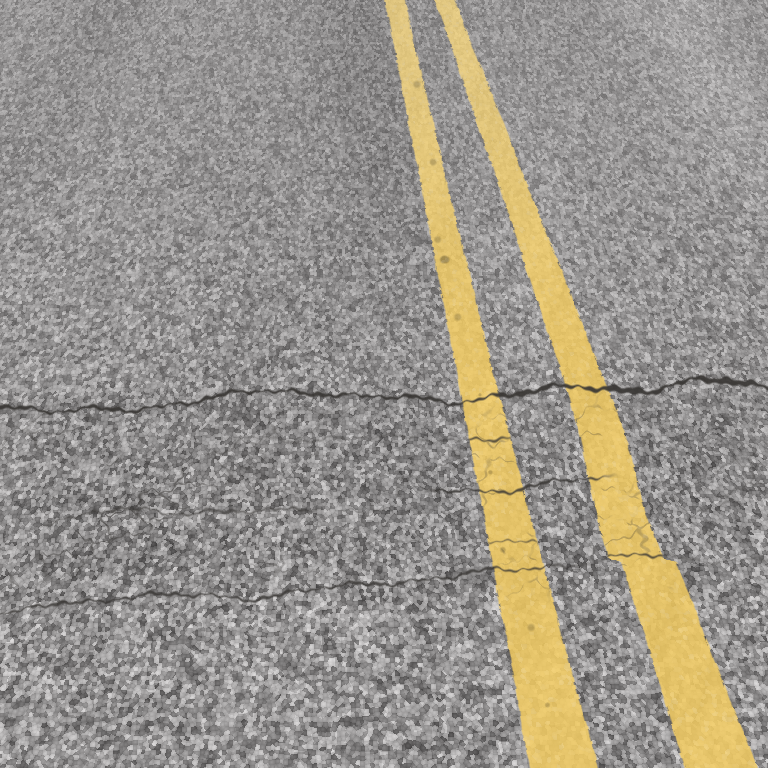
A Shadertoy shader for this texture:

```glsl
// Worn asphalt road with a receding double yellow line and rough cross cracks.
// Cellular grain coarsens toward the viewer; the cracks are broad profiles
// broken up by layered sines, with cell borders as fine fractures.
#define GRAIN_DENSITY 320.0
#define GRAIN_CONTRAST 0.42
#define ASPHALT vec3(0.585, 0.578, 0.578)
#define PAINT_NEAR vec3(0.91, 0.775, 0.41)
#define PAINT_FAR vec3(0.89, 0.785, 0.50)
#define CRACK_COLOR vec3(0.22, 0.21, 0.20)
#define CRACK_WIDTH 0.0021
#define PAINT_WEAR 0.0022

float hash(vec2 p) {
    p = fract(p * vec2(0.1031, 0.1137));
    p += dot(p, p.yx + 33.33);
    return fract((p.x + p.y) * p.x * 47.3);
}

// Nearest distance, border gap and random value of the nearest cell
vec3 cells(vec2 p) {
    vec2 base = floor(p);
    float first = 9.0, second = 9.0, id = 0.0;
    for (int j = -1; j <= 1; j++)
    for (int i = -1; i <= 1; i++) {
        vec2 c = base + vec2(i, j);
        vec2 site = c + 0.1 + 0.8 * vec2(hash(c + 17.0), hash(c + 71.0));
        float d = length(p - site);
        if (d < first) { second = first; first = d; id = hash(c + 133.0); }
        else second = min(second, d);
    }
    return vec3(first, second - first, id);
}

float waves(float x, float seed) {
    return sin(x * 31.0 + seed) + 0.7 * sin(x * 73.0 + seed * 2.3)
         + 0.5 * sin(x * 167.0 + seed * 4.1) + 0.35 * sin(x * 389.0 + seed);
}

float window(float a, float b, float soft, float x) {
    return smoothstep(a - soft, a + soft, x) * (1.0 - smoothstep(b - soft, b + soft, x));
}

// Evenly spaced depths joined by smooth steps
float profile(float h[13], float x) {
    float s = clamp(x, 0.0, 0.999) * 12.0;
    int i = int(s);
    return mix(h[i], h[i + 1], smoothstep(0.0, 1.0, fract(s)));
}

float crack(vec2 p, float depth, float seed, float width) {
    float line = depth + 0.0029 * waves(p.x, seed);
    float w = width * (0.8 + 0.3 * sin(p.x * 47.0 + seed) + 0.25 * sin(p.x * 213.0 + seed));
    float soft = 0.0009 + 0.7 / iResolution.y;
    return 1.0 - smoothstep(w - soft, w + soft, abs(p.y - line));
}

float stripe(vec2 p, vec3 left, vec3 right, float ragged) {
    vec3 powers = vec3(1.0, p.y, p.y * p.y);
    float inside = min(p.x - dot(left, powers), dot(right, powers) - p.x) + ragged;
    float soft = 0.0007 + 0.6 / iResolution.x;
    return smoothstep(-soft, soft, inside);
}

void mainImage(out vec4 fragColor, in vec2 fragCoord) {
    vec2 p = fragCoord / iResolution.xy;
    p.y = 1.0 - p.y; // depth grows toward the viewer

    // Stone grain, compressed with distance
    vec2 ground = GRAIN_DENSITY * vec2((p.x - 0.45) / (1.0 + p.y), log(1.0 + p.y));
    vec3 fine = cells(ground + 400.0);
    vec3 coarse = cells(ground * 0.55 + 900.0);
    float stone = (fine.z - 0.5) * 0.75 + (coarse.z - 0.5) * 0.35;
    stone += 0.28 * (0.45 - fine.x);
    float contrast = GRAIN_CONTRAST * mix(0.55, 1.1, smoothstep(0.0, 0.8, p.y));

    // Broad tones: wheel tracks, darker lane centre and cracked strip
    float tone = 0.012 * sin(p.x * 9.0 + p.y * 4.0) + 0.006 * sin(p.x * 23.0 - p.y * 7.0);
    tone += 0.05 * exp(-pow((p.x - 0.87 - 0.55 * p.y) / 0.06, 2.0)) * (1.0 - smoothstep(0.15, 0.4, p.y));
    tone -= 0.035 * exp(-pow((p.x - 0.46 - 0.12 * p.y) / 0.07, 2.0));
    tone -= 0.035 * exp(-pow((p.x - 0.14 + 0.45 * p.y) / 0.05, 2.0)) * (1.0 - smoothstep(0.1, 0.4, p.y));
    float strip = window(0.52, 0.77, 0.025, p.y);
    tone -= 0.025 * strip;
    vec3 color = ASPHALT + tone + stone * contrast;

    // Two stripes; the right one bulges between the cracks
    float ragged = PAINT_WEAR * (fine.z - 0.5) + 0.0005 * waves(p.y, 3.0);
    vec2 shifted = p + vec2(0.015 * smoothstep(0.53, 0.70, p.y) * (1.0 - smoothstep(0.727, 0.732, p.y)), 0.0);
    float paint = max(
        stripe(p, vec3(0.501, 0.197, -0.008), vec3(0.527, 0.226, 0.026), ragged),
        stripe(shifted, vec3(0.566, 0.351, -0.025), vec3(0.592, 0.394, 0.0), ragged));
    vec3 yellow = mix(PAINT_FAR, PAINT_NEAR, smoothstep(0.0, 0.5, p.y));
    yellow += 0.06 * stone + 0.008 * waves(p.x + 0.3 * p.y, 8.0);

    // Stains scattered along the left stripe
    for (int i = 0; i < 9; i++) {
        float k = float(i), y = 0.11 + 0.101 * k;
        vec2 spot = vec2(0.514 + 0.208 * y + 0.018 * (hash(vec2(k, 5.0)) - 0.5), y);
        float size = 0.002 + 0.003 * hash(vec2(k, 9.0));
        yellow *= 1.0 - 0.18 * (1.0 - smoothstep(size * 0.5, size * 1.4, length(p - spot)));
    }
    float stain = length((p - vec2(0.579, 0.338)) * vec2(1.0, 1.2));
    yellow *= 1.0 - 0.28 * (1.0 - smoothstep(0.004, 0.008, stain));
    color = mix(color, yellow, paint * (0.97 - 0.12 * smoothstep(0.8, 1.0, fine.z)));

    // Main cracks, with partial ones between them
    float upper = profile(float[13](0.527, 0.536, 0.534, 0.521, 0.511, 0.510, 0.518,
        0.523, 0.512, 0.505, 0.507, 0.496, 0.503), p.x);
    float lower = profile(float[13](0.803, 0.784, 0.777, 0.776, 0.777, 0.768, 0.758,
        0.751, 0.742, 0.733, 0.724, 0.728, 0.729), p.x);
    float middle = profile(float[13](0.692, 0.677, 0.663, 0.666, 0.668, 0.660, 0.648,
        0.638, 0.637, 0.626, 0.618, 0.606, 0.598), p.x);
    float dark = 0.92 * crack(p, upper, 1.0, CRACK_WIDTH * (1.0 + 0.7 * smoothstep(0.55, 0.8, p.x)));
    float lowerFade = 1.0 - 0.65 * smoothstep(0.70, 0.76, p.x) * (1.0 - paint);
    dark = max(dark, 0.8 * lowerFade * crack(p, lower, 4.0, CRACK_WIDTH * 0.85));
    float middleFade = 0.55 * window(0.06, 0.41, 0.02, p.x) + 0.85 * window(0.56, 0.79, 0.02, p.x);
    dark = max(dark, middleFade * crack(p, middle, 7.0, CRACK_WIDTH * 0.85));
    dark = max(dark, (0.3 + 0.5 * paint) * window(0.30, 0.67, 0.03, p.x) * crack(p, 0.571, 2.0, CRACK_WIDTH * 0.7));
    dark = max(dark, 0.65 * window(0.635, 0.70, 0.005, p.x) * crack(p, 0.704, 5.0, CRACK_WIDTH * 0.6));

    // Fine broken fractures, strongest on the left of the strip
    vec2 bent = p + 0.005 * vec2(waves(p.y, 2.0), waves(p.x, 6.0));
    float border = cells(bent * vec2(17.0, 30.0) + 50.0).y;
    float cluster = exp(-dot((p - vec2(0.13, 0.66)) * vec2(7.0, 13.0), (p - vec2(0.13, 0.66)) * vec2(7.0, 13.0)));
    float broken = smoothstep(-0.4, 1.0, waves(p.x * 0.6 + p.y, 9.0));
    dark = max(dark, strip * broken * (0.24 + 0.3 * cluster) * (1.0 - smoothstep(0.02, 0.09, border)));

    color = mix(color, CRACK_COLOR, dark);
    fragColor = vec4(clamp(color, 0.0, 1.0), 1.0);
}
```
